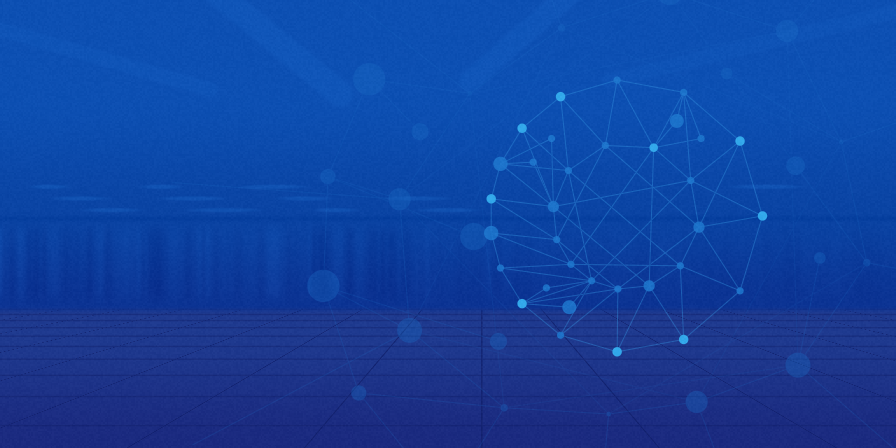
Give the GLSL for this background, as a WebGL 2 fragment shader.

```glsl
#version 300 es
precision highp float;
uniform vec2 u_resolution;
out vec4 outColor;

#define CENTER vec2(1.398, 0.518)
#define RADIUS 0.304
#define VANISH vec2(1.0755, 0.466)
#define HORIZON 0.308
#define LINE_HALF 0.0011
#define GRAIN 0.022
#define BRIGHT vec3(0.20, 0.66, 0.92)
#define MID_BLUE vec3(0.12, 0.47, 0.81)
#define DIM_BLUE vec3(0.10, 0.42, 0.77)

float px;

float hash(vec2 p) {
    p = fract(p * vec2(0.1031, 0.1137));
    p += dot(p, p.yx + 33.33);
    return fract((p.x + p.y) * p.x * 7.31);
}
float noise1(float x) {
    float i = floor(x), f = fract(x);
    return mix(hash(vec2(i, 3.0)), hash(vec2(i + 1.0, 3.0)), f * f * (3.0 - 2.0 * f));
}
float segDist(vec2 p, vec2 a, vec2 b) {
    vec2 d = b - a;
    return length(p - a - d * clamp(dot(p - a, d) / dot(d, d), 0.0, 1.0));
}
float line(vec2 p, vec2 a, vec2 b) {
    return clamp((LINE_HALF - segDist(p, a, b)) / px + 0.5, 0.0, 1.0);
}
float disc(vec2 p, vec2 c, float r) {
    return clamp((r - length(p - c)) / px + 0.5, 0.0, 1.0);
}
float beam(vec2 p, vec2 a, vec2 b, float w) {
    return 1.0 - smoothstep(w * 0.6, w, segDist(p, a, b));
}
vec2 polar(float deg, float r) {
    return CENTER + r * vec2(cos(radians(deg)), sin(radians(deg)));
}

// Node rings: globe rim, globe interior, wide surrounding ring, left arc
vec2 rimNode(int i) {
    float a = 24.0 * float(i);
    return polar(a + 23.0 * sin(radians(a)), RADIUS);
}
vec2 midNode(int i) {
    float a = 30.0 * float(i);
    return polar(a + 5.0 + 18.0 * sin(radians(a - 50.0)), RADIUS * 0.54);
}
vec2 wideNode(int i) {
    float k = float(i % 12), a = 19.0 + 30.0 * k;
    return polar(a + 9.0 * max(0.0, cos(radians(a - 210.0))), 0.49 + 0.057 * cos(1.2566 * (k - 1.0)));
}
vec2 arcNode(int i) {
    return polar(152.0 + 20.5 * float(i), 0.65 + 0.022 * float(i));
}

vec3 room(vec2 p) {
    // Wall and ceiling gradient
    vec3 col = mix(vec3(0.045, 0.20, 0.575), vec3(0.04, 0.265, 0.64), smoothstep(0.30, 0.54, p.y));
    col = mix(col, vec3(0.05, 0.312, 0.70), smoothstep(0.50, 0.80, p.y));
    // Vertical panels along the wall
    float wall = smoothstep(HORIZON, 0.36, p.y) * (1.0 - smoothstep(0.47, 0.51, p.y));
    float panels = noise1(p.x * 45.0) + 0.5 * noise1(p.x * 110.0) - 0.75;
    col += wall * panels * mix(0.05, 0.015, smoothstep(0.7, 1.3, p.x)) * vec3(0.4, 0.9, 1.0);
    col -= 0.02 * exp(-pow((p.y - 0.512) / 0.006, 2.0));
    // Ceiling beams
    float beams = beam(p, vec2(0.48, 1.02), vec2(0.76, 0.79), 0.035)
        + beam(p, vec2(1.28, 1.02), vec2(1.05, 0.82), 0.03)
        + 0.7 * beam(p, vec2(-0.02, 0.94), vec2(0.47, 0.80), 0.02)
        + 0.6 * beam(p, vec2(2.02, 0.98), vec2(1.36, 0.82), 0.02);
    col += beams * vec3(0.012, 0.022, 0.022);
    // Lamp streaks
    for (int i = 0; i < 12; i++) {
        float k = float(i), row = floor(k / 4.0);
        vec2 c = vec2(0.11 + 0.25 * mod(k, 4.0) + 0.07 * row, 0.583 - 0.026 * row);
        c.x += step(2.5, mod(k, 4.0)) * 0.85 * step(row, 0.5);
        vec2 q = (p - c) / vec2(0.05 + 0.06 * hash(vec2(k, 8.0)), 0.007);
        col += (1.0 - smoothstep(0.3, 1.0, length(q))) * vec3(0.025, 0.05, 0.05);
    }
    // Tiled floor in perspective
    vec3 ground = mix(vec3(0.105, 0.165, 0.50), vec3(0.12, 0.228, 0.562), smoothstep(0.0, 0.28, p.y));
    float depth = max(VANISH.y - p.y, 0.05);
    vec2 tile = vec2((p.x - VANISH.x) / (depth * 0.85), 1.0 / (depth * 0.4435) - 0.42);
    vec2 joint = abs(fract(tile + 0.5) - 0.5);
    vec2 size = vec2(1.0 / (depth * 0.85), 1.0 / (depth * depth * 0.4435));
    vec2 seam = clamp((0.0016 - joint / size) / px + 0.5, 0.0, 1.0);
    ground = mix(ground, vec3(0.055, 0.11, 0.40), max(seam.x * 0.65, seam.y * 0.38));
    return mix(ground, col, smoothstep(HORIZON - 0.01, HORIZON + 0.01, p.y));
}

void main() {
    px = 1.0 / u_resolution.y;
    vec2 p = gl_FragCoord.xy * px;
    vec3 col = room(p);

    // Faint wide network
    float threads = 0.0, dots = 0.0;
    for (int i = 0; i < 12; i++) {
        vec2 n = wideNode(i);
        threads = max(threads, line(p, n, wideNode(i + 1)));
        threads = max(threads, line(p, n, CENTER + (n - CENTER) * 2.0));
        threads = max(threads, line(p, n, wideNode(i + 3)) * 0.6);
        dots = max(dots, disc(p, n, 0.0165 + 0.014 * cos(1.5708 * (float(i) - 9.6))));
    }
    for (int i = 0; i < 4; i++) {
        vec2 n = arcNode(i);
        threads = max(threads, max(line(p, n, arcNode(i + 1)), line(p, n, wideNode(i + 4))));
        dots = max(dots, disc(p, n, i % 2 == 0 ? 0.036 : 0.017));
    }
    for (int i = 0; i < 3; i++) {
        float k = float(i), bend = k * (k - 1.0), big = i == 1 ? 1.6 : 1.0;
        vec2 l = vec2(0.9375 + 0.12 * k - 0.0325 * bend, 0.706 - 0.234 * k);
        vec2 r = vec2(1.622 + 0.154 * k - 0.05 * bend, 0.836 - 0.206 * k);
        threads = max(threads, max(line(p, l, arcNode(i)), line(p, r, wideNode(12 - i))));
        dots = max(dots, max(disc(p, l, 0.019 * big), disc(p, r, 0.013 * big)));
    }
    col = mix(col, DIM_BLUE, max(threads * 0.22, dots * 0.36));

    // Globe links and nodes
    float links = 0.0, nodes = 0.0, lights = 0.0;
    for (int i = 0; i < 15; i++) {
        vec2 n = rimNode(i);
        int j = i * 4 / 5;
        links = max(links, max(line(p, n, rimNode(i + 1)), line(p, n, midNode(j))));
        links = max(links, line(p, n, midNode(j + 1)));
        if (i % 3 == 1 || i % 12 == 0 || i == 5) lights = max(lights, disc(p, n, 0.0105));
        else nodes = max(nodes, disc(p, n, i == 6 || i == 8 ? 0.016 : 0.008));
        if (i < 12) {
            vec2 m = midNode(i);
            links = max(links, max(line(p, m, midNode(i + 1)), line(p, m, midNode(i + 3 + i % 3))));
            if (i == 2) lights = max(lights, disc(p, m, 0.0095));
            else nodes = max(nodes, disc(p, m, i % 5 == 0 ? 0.0125 : 0.008));
        }
        if (i < 6) {
            int k = i / 2, side = i % 2;
            vec2 s = polar(54.0 + 88.0 * float(k) + 16.0 * float(side) - 8.0, RADIUS * 0.79);
            links = max(links, max(line(p, s, midNode(2 + 3 * k)), line(p, s, rimNode(2 + 4 * k))));
            nodes = max(nodes, disc(p, s, side == 1 && k != 1 ? 0.0155 : 0.008));
        }
    }
    col = mix(col, vec3(0.20, 0.58, 0.88), links * 0.42);
    col = mix(col, MID_BLUE, nodes * 0.85);
    col = mix(col, BRIGHT, lights);

    // Fine grain
    col += (hash(floor(p * 256.0)) - 0.5) * GRAIN;
    outColor = vec4(col, 1.0);
}
```
